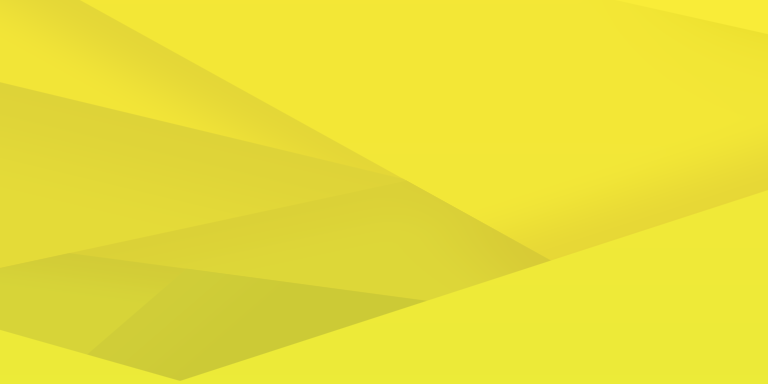
Write a Shadertoy shader that draws this background.

```glsl
// Overlapping folded sheets of yellow paper, seen as broad slanted facets.
// Each facet is a half plane cut by a line, shaded by its distance to the fold;
// facets are painted from back to front, with the bright front sheets last.

// Signed distance to the line from a to b (a on the left), positive below it.
float below(vec2 p, vec2 a, vec2 b) {
    vec2 along = normalize(b - a);
    return (p.x - a.x) * along.y - (p.y - a.y) * along.x;
}

// Antialiased coverage of the positive side of an edge.
float cover(float dist) {
    float halfPixel = 0.75 / iResolution.y;
    return smoothstep(-halfPixel, halfPixel, dist);
}

// Colour that eases from the shaded fold to the open sheet.
vec3 fold(vec3 shade, vec3 sheet, float dist, float width) {
    return mix(shade, sheet, smoothstep(0.0, width, dist));
}

void mainImage(out vec4 fragColor, in vec2 fragCoord) {
    // Canvas is two units wide and one unit high.
    vec2 p = fragCoord / iResolution.xy * vec2(2.0, 1.0);

    // Fold lines
    float corner   = below(p, vec2(1.602, 1.000), vec2(2.000, 0.911));
    float diagonal = below(p, vec2(0.208, 1.000), vec2(1.432, 0.323));
    float upper    = below(p, vec2(0.000, 0.786), vec2(1.042, 0.536));
    float middle   = below(p, vec2(0.000, 0.302), vec2(1.042, 0.526));
    float lower    = below(p, vec2(0.195, 0.339), vec2(1.094, 0.219));
    float crease   = -below(p, vec2(0.234, 0.083), vec2(0.482, 0.297));
    float front    = below(p, vec2(0.469, 0.008), vec2(2.000, 0.505));
    float frontLeft = below(p, vec2(0.000, 0.141), vec2(0.469, 0.008));

    // Back sheet, shaded toward the front edge and the top right corner
    vec3 color = mix(vec3(0.945, 0.905, 0.22), vec3(0.955, 0.905, 0.21), p.y);
    color = fold(vec3(0.905, 0.845, 0.21), color, -front, 0.20);
    float cornerShade = exp(-max(corner, 0.0) * 14.0) * smoothstep(1.5, 2.0, p.x);
    color -= 0.025 * cornerShade;
    color = mix(color, vec3(0.975, 0.925, 0.22), cover(-corner));

    // Wedge under the long diagonal
    vec3 wedge = fold(vec3(0.895, 0.842, 0.215), vec3(0.95, 0.897, 0.215), diagonal, 0.20);
    color = mix(color, wedge, cover(diagonal));

    // Broad left facet
    vec3 leaf = fold(vec3(0.872, 0.828, 0.22), vec3(0.895, 0.858, 0.22), upper, 0.30);
    color = mix(color, leaf, cover(min(upper, diagonal)));

    // Central facet, darkening toward its right tip
    vec3 center = fold(vec3(0.860, 0.820, 0.215), vec3(0.868, 0.842, 0.22), middle, 0.16);
    center = mix(center, vec3(0.845, 0.795, 0.21),
                 smoothstep(0.95, 1.43, p.x) * smoothstep(0.22, 0.0, diagonal));
    color = mix(color, center, cover(min(middle, diagonal)));

    // Lower facet, blending into the central one on its right
    vec3 base = fold(vec3(0.825, 0.800, 0.215), vec3(0.842, 0.832, 0.22), lower, 0.12);
    base = mix(base, color, 0.6 * smoothstep(0.65, 1.09, p.x));
    color = mix(color, base, cover(min(lower, middle)));

    // Dark left patch
    vec3 patchColor = fold(vec3(0.815, 0.805, 0.22), vec3(0.800, 0.792, 0.21), -crease, 0.25);
    color = mix(color, patchColor, cover(min(-crease, min(lower, middle))));

    // Bright front sheets
    vec3 sheet = mix(vec3(0.925, 0.920, 0.22), vec3(0.945, 0.912, 0.22), p.y * 2.0);
    color = mix(color, sheet, cover(max(front, frontLeft)));

    fragColor = vec4(color, 1.0);
}
```
